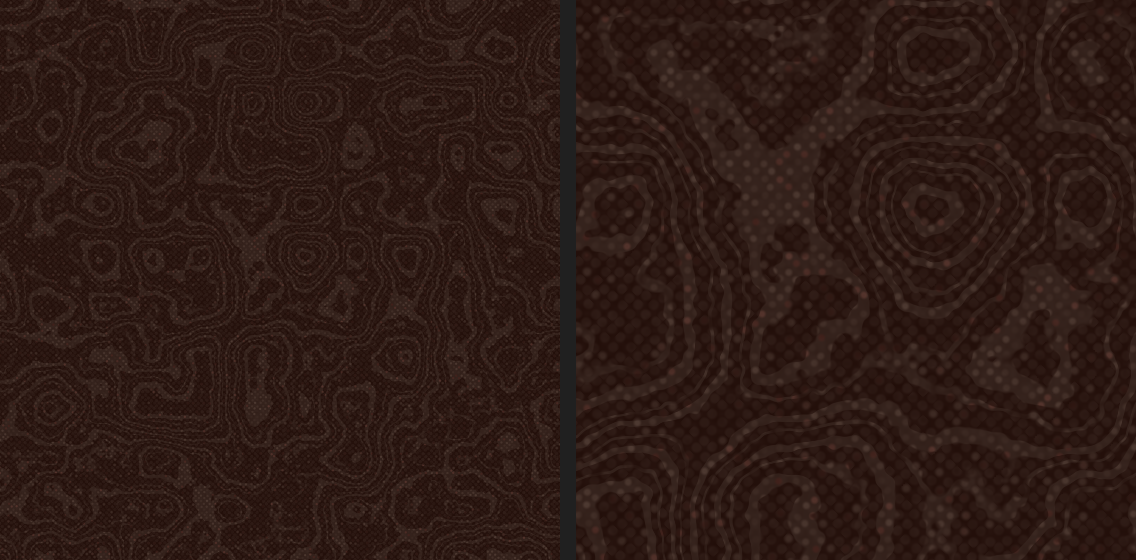
Left, the full canvas; right, a detail of the centre.
Reproduce this pattern procedurally as a WebGL 2 fragment shader.

```glsl
#version 300 es
precision highp float;

uniform vec2 u_resolution;
out vec4 fragColor;

// Colours
const vec3 DEEP_BROWN = vec3(0.143, 0.066, 0.046);
const vec3 DARK_BROWN = vec3(0.183, 0.108, 0.086);
const vec3 BAND_BROWN = vec3(0.204, 0.132, 0.108);
const vec3 DOT_BROWN = vec3(0.298, 0.220, 0.188);
const vec3 RED_TINT = vec3(0.035, -0.012, -0.010);

// Contour field
const float FIELD_SCALE = 11.0;
const float DETAIL_AMOUNT = 0.26;
const float FINE_AMOUNT = 0.07;
const float CONTOUR_LEVELS = 5.0;
const float BAND_CENTRE = 0.45;
const float BAND_HALF_WIDTH = 0.125;
const float HAIRLINE_CENTRE = 0.87;
const float HAIRLINE_HALF_WIDTH = 0.05;
const float EDGE_SOFTNESS = 0.02;
const float RAGGED_SCALE = 150.0;
const float RAGGED_AMOUNT = 0.16;

// Dotted surface
const float DOT_SCALE = 100.0;
const float DOT_JITTER = 0.30;
const float DOT_RADIUS = 0.28;
const float DOT_SOFTNESS = 0.16;
const float STRAY_DOT_SHARE = 0.14;
const float STRAY_DOT_STRENGTH = 0.45;
const float GRAIN_SCALE = 300.0;
const float GRAIN_AMOUNT = 0.022;

float hash(vec2 p) {
    return fract(sin(dot(p, vec2(127.1, 311.7))) * 43758.5453);
}

float valueNoise(vec2 p) {
    vec2 cell = floor(p);
    vec2 t = fract(p);
    t = t * t * (3.0 - 2.0 * t);
    float low = mix(hash(cell), hash(cell + vec2(1.0, 0.0)), t.x);
    float high = mix(hash(cell + vec2(0.0, 1.0)), hash(cell + vec2(1.0)), t.x);
    return mix(low, high, t.y);
}

float contourHeight(vec2 uv) {
    vec2 p = uv * FIELD_SCALE;
    float detail = valueNoise(p * 2.0 + 37.0) - 0.5;
    float fine = valueNoise(p * 4.3 + 71.0) - 0.5;
    float base = valueNoise(p + 5.0);
    return (base + DETAIL_AMOUNT * detail + FINE_AMOUNT * fine) * CONTOUR_LEVELS;
}

// Coverage of a stripe that repeats once per contour level
float stripe(float height, float centre, float halfWidth, float edge) {
    float offset = abs(fract(height - centre + 0.5) - 0.5);
    return 1.0 - smoothstep(halfWidth - edge, halfWidth + edge, offset);
}

void main() {
    vec2 uv = gl_FragCoord.xy / min(u_resolution.x, u_resolution.y);

    // Ragged broad bands, each followed by a broken hairline
    float height = contourHeight(uv);
    float edge = max(EDGE_SOFTNESS, 0.5 * fwidth(height));
    float ragged = valueNoise(uv * RAGGED_SCALE);
    height += RAGGED_AMOUNT * (ragged - 0.5);
    float band = stripe(height, BAND_CENTRE, BAND_HALF_WIDTH, edge);
    float hairline = stripe(height, HAIRLINE_CENTRE, HAIRLINE_HALF_WIDTH, edge);
    float gaps = smoothstep(0.2, 0.6, valueNoise(uv * RAGGED_SCALE + 19.0));
    float light = max(band, hairline * mix(0.35, 1.0, gaps));

    // Diagonal lattice of displaced dots with uneven strength
    vec2 lattice = mat2(1.0, 1.0, -1.0, 1.0) * uv * DOT_SCALE;
    vec2 dotCell = floor(lattice);
    vec2 shift = vec2(hash(dotCell + 3.0), hash(dotCell + 29.0)) - 0.5;
    float centreDistance = length(fract(lattice) - 0.5 - DOT_JITTER * shift);
    float dotMask = 1.0 - smoothstep(DOT_RADIUS - DOT_SOFTNESS,
                                     DOT_RADIUS + DOT_SOFTNESS, centreDistance);
    float dotStrength = mix(0.15, 1.0, hash(dotCell + 11.0));
    float redness = step(0.88, hash(dotCell + 53.0));
    float stray = step(1.0 - STRAY_DOT_SHARE, hash(dotCell + 83.0));

    // Ground, bands and dots
    float weave = 1.0 - smoothstep(0.28, 0.56, centreDistance);
    vec3 ground = mix(DEEP_BROWN, DARK_BROWN, weave * mix(0.6, 1.0, dotStrength));
    ground = mix(ground, DOT_BROWN, stray * dotMask * STRAY_DOT_STRENGTH);
    vec3 raised = mix(BAND_BROWN, DOT_BROWN, dotMask * dotStrength);
    vec3 color = mix(ground, raised, light);
    color += RED_TINT * redness * dotMask * mix(0.35, 1.0, light);

    // Fine grain
    color += GRAIN_AMOUNT * (valueNoise(uv * GRAIN_SCALE) - 0.5);

    fragColor = vec4(color, 1.0);
}
```
